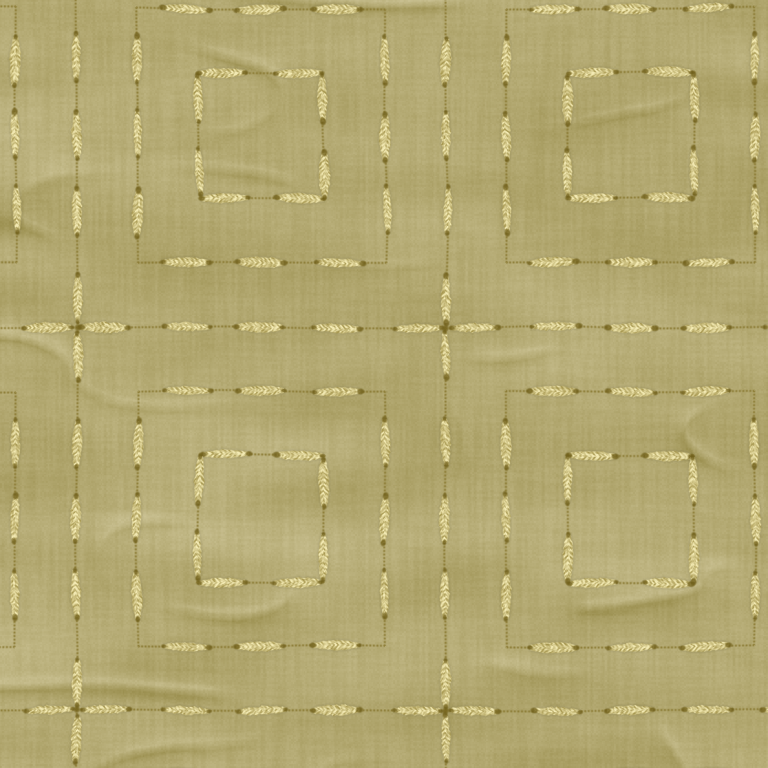
This pattern is drawn by a Shadertoy shader. Its source:

```glsl
const float TAU = 6.2831853;
const vec2 PERIOD = vec2(0.481, 0.4987);
const vec2 CROSSING = vec2(0.100, 0.0755);
const vec2 OUTER_BOX = vec2(0.1615, 0.166);
const vec2 INNER_BOX = vec2(0.0814, 0.0827);
const float STITCH_HALF = 0.0300;
const float STITCH_WIDTH = 0.0062;
const float STITCH_GAP = 0.099;
const float CROSS_GAP = 0.0735;

const vec3 CLOTH_DARK = vec3(0.61, 0.565, 0.315);
const vec3 CLOTH_LIGHT = vec3(0.765, 0.728, 0.535);
const vec3 THREAD = vec3(0.53, 0.465, 0.18);
const vec3 KNOT = vec3(0.44, 0.375, 0.10);
const vec3 FLOSS_DARK = vec3(0.66, 0.60, 0.32);
const vec3 FLOSS_LIGHT = vec3(0.95, 0.915, 0.70);

float hash(vec2 p) {
    vec3 h = fract(vec3(p.xyx) * 0.1031);
    h += dot(h, h.yzx + 33.33);
    return fract((h.x + h.y) * h.z);
}

float noise(vec2 p) {
    vec2 i = floor(p), f = fract(p);
    f = f * f * (3.0 - 2.0 * f);
    return mix(mix(hash(i), hash(i + vec2(1, 0)), f.x),
               mix(hash(i + vec2(0, 1)), hash(i + vec2(1, 1)), f.x), f.y);
}

float cover(float d, float px) {
    return 1.0 - smoothstep(-px, px, d);
}

// Height of the puckered cloth, stretched sideways
float puckers(vec2 uv) {
    uv.y += 0.04 * noise(uv * vec2(6.0, 4.0) + 8.0);
    float soft = noise(uv * vec2(5.0, 17.0) + 20.0);
    float ridge = 1.0 - abs(2.0 * noise(uv * vec2(4.0, 11.0) + 51.0) - 1.0);
    float patches = smoothstep(0.4, 0.75, noise(uv * vec2(6.0, 9.0) + 70.0));
    return soft * 0.55 + pow(ridge, 10.0) * patches * 0.5;
}

vec3 cloth(vec2 uv) {
    float relief = puckers(uv) - puckers(uv + vec2(0.003, 0.013));
    float warp = noise(uv * vec2(270.0, 14.0)) - 0.5;
    float weft = noise(uv * vec2(22.0, 290.0) + 40.0) - 0.5;
    float grain = hash(floor(uv * 420.0)) - 0.5;
    float broad = noise(uv * vec2(4.0, 7.0) + 90.0) - 0.5;
    float bands = noise(uv * vec2(7.0, 19.0) + 130.0) - 0.5;
    float tone = 0.61 + 0.20 * warp + 0.12 * weft + 0.14 * grain;
    tone += 0.28 * broad + 0.22 * bands + clamp(relief, -0.35, 0.25) * 1.25;
    return mix(CLOTH_DARK, CLOTH_LIGHT, tone);
}

// One row: p.x runs along it, p.y across it
vec3 stitchRow(vec3 base, vec2 p, float reach, float count, float gap, vec2 seed, float px) {
    float middle = 0.5 * (count - 1.0);
    float k = clamp(round(p.x / gap + middle), 0.0, count - 1.0);
    float slip = hash(seed + k * 3.7) - 0.5;
    float tilt = hash(seed + k * 5.3 + 19.0) - 0.5;
    vec2 s = vec2(p.x - (k - middle) * gap + slip * 0.005, p.y);
    s.y += s.x * tilt * 0.09;

    // Faint beaded running thread
    float bead = 0.5 + 0.32 * cos(TAU * p.x / 0.0046);
    float line = cover(max(abs(p.y) - 0.0013, abs(p.x) - reach), px * 1.4);
    vec3 color = mix(base, THREAD, line * bead);

    // Tapered stitch with frayed edges
    float t = s.x / STITCH_HALF;
    float fray = noise(vec2(s.x * 260.0, sign(s.y) * 9.0) + seed * 5.0 + k * 17.0) - 0.5;
    float width = STITCH_WIDTH * (1.0 + 0.3 * slip + 0.4 * fray) * (1.0 - 0.55 * t * t);
    float d = max(abs(s.y) - width, abs(s.x) - STITCH_HALF);
    color *= 1.0 - 0.06 * (1.0 - smoothstep(0.0, 0.004, d));

    // Herringbone floss with uneven fibers
    float slant = s.x + 0.8 * abs(s.y + tilt * 0.003);
    float braid = 0.5 + 0.5 * sin(TAU * slant / 0.0062 + slip * 6.0 + fray * 2.5);
    float fiber = noise(vec2(slant * 420.0, s.y * 480.0) + seed * 7.0 + k * 13.0);
    float sheen = 0.38 * braid + 0.8 * fiber - 0.22 * abs(s.y) / STITCH_WIDTH;
    color = mix(color, mix(FLOSS_DARK, FLOSS_LIGHT, clamp(sheen + 0.04, 0.0, 1.0)), cover(d, px * 1.3));

    // Needle holes at both ends
    float hole = length(vec2(abs(s.x) - STITCH_HALF, s.y) * vec2(0.75, 1.0));
    hole -= 0.0023 + 0.0014 * hash(seed + k * 2.3 + sign(s.x));
    return mix(color, KNOT, 0.78 * cover(hole, px * 1.4));
}

vec3 stitchBox(vec3 base, vec2 q, vec2 size, float count, float gap, vec2 seed, float px) {
    vec2 side = sign(q);
    vec2 edge = abs(q) - size;
    base = stitchRow(base, vec2(q.x, edge.y), size.x, count, gap, seed + side.y * 0.31, px);
    return stitchRow(base, vec2(q.y, edge.x), size.y, count, gap, seed + side.x * 0.47 + 5.0, px);
}

void mainImage(out vec4 fragColor, in vec2 fragCoord) {
    vec2 uv = fragCoord / iResolution.xy;
    float px = 0.8 / iResolution.y;
    vec3 color = cloth(uv);

    // Slight pull of the fabric
    vec2 pull = vec2(noise(uv * 7.0), noise(uv * 7.0 + 30.0)) - 0.5;
    vec2 grid = (uv + pull * 0.005 - CROSSING) / PERIOD;
    vec2 cell = floor(grid);
    vec2 node = round(grid);
    vec2 q = (grid - cell - 0.5) * PERIOD;
    vec2 r = (grid - node) * PERIOD;

    // Nested squares
    color = stitchBox(color, q, OUTER_BOX, 3.0, STITCH_GAP, cell + 11.0, px);
    color = stitchBox(color, q, INNER_BOX, 2.0, STITCH_GAP, cell + 23.0, px);

    // Lattice lines and their crossings
    color = stitchRow(color, vec2(q.x, r.y), 1.0, 3.0, STITCH_GAP, vec2(cell.x, node.y) + 37.0, px);
    color = stitchRow(color, vec2(q.y, r.x), 1.0, 3.0, STITCH_GAP, vec2(cell.y, node.x) + 53.0, px);
    color = stitchRow(color, r.xy, 0.0, 2.0, CROSS_GAP, node + 61.0, px);
    color = stitchRow(color, r.yx, 0.0, 2.0, CROSS_GAP, node + 79.0, px);
    color = mix(color, KNOT, 0.6 * cover(length(r) - 0.004, px * 1.4));

    fragColor = vec4(color, 1.0);
}
```
